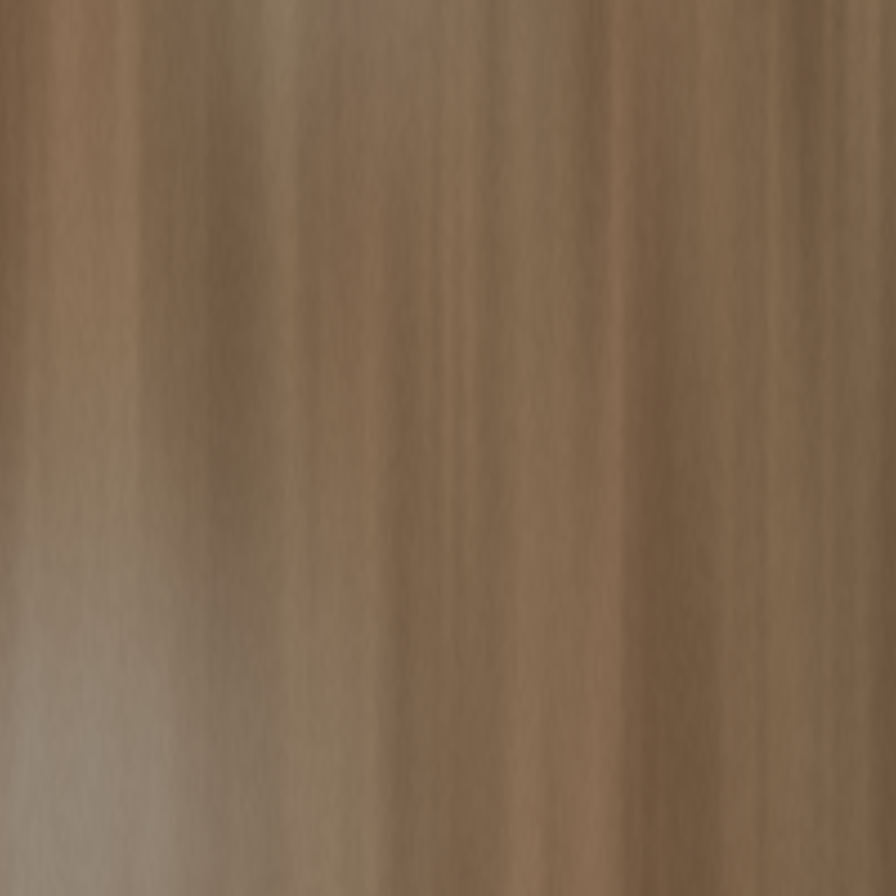
Write a WebGL 1 fragment shader that draws this texture.

```glsl
precision highp float;

uniform vec2 u_resolution;

#define BROAD_STREAKS 12.0
#define NARROW_STREAKS 29.0
#define FINE_STREAKS 80.0
#define STREAK_CONTRAST 1.6
#define TINT_AMOUNT 0.016
#define HAZE_AMOUNT 0.86
#define GRAIN_AMOUNT 0.017
#define DARK_BROWN vec3(0.420, 0.325, 0.238)
#define LIGHT_BROWN vec3(0.540, 0.438, 0.335)
#define HAZE_GREY vec3(0.578, 0.530, 0.470)

float hash(vec2 p) {
    return fract(sin(dot(p, vec2(127.1, 311.7))) * 43758.5453);
}

// Slow change along one column, each with its own phase
float column(float id, float y, float seed) {
    y += hash(vec2(id, seed + 0.5));
    float row = floor(y);
    float blend = smoothstep(0.0, 1.0, y - row);
    return mix(hash(vec2(id + seed, row)), hash(vec2(id + seed, row + 1.0)), blend);
}

// Soft vertical streaks: smooth blend between neighbouring columns
float streaks(vec2 uv, float count, float rows, float seed) {
    float x = uv.x * count;
    float id = floor(x);
    float blend = smoothstep(0.0, 1.0, x - id);
    float y = uv.y * rows;
    return mix(column(id, y, seed), column(id + 1.0, y, seed), blend);
}

float glow(vec2 uv, vec2 center, vec2 radius) {
    vec2 d = (uv - center) / radius;
    return exp(-dot(d, d));
}

void main() {
    vec2 uv = gl_FragCoord.xy / u_resolution;

    // Brightness from three widths of streak
    float broad = streaks(uv, BROAD_STREAKS, 0.8, 13.0);
    float narrow = streaks(uv, NARROW_STREAKS, 1.0, 57.0);
    float fine = streaks(uv, FINE_STREAKS, 1.5, 91.0);
    float tone = 0.40 * broad + 0.42 * narrow + 0.18 * fine;
    tone = 0.48 + (tone - 0.5) * STREAK_CONTRAST;
    tone += 0.16 * (0.5 - uv.x);
    vec3 color = mix(DARK_BROWN, LIGHT_BROWN, clamp(tone, 0.1, 1.0));

    // Drift between reddish and olive brown
    float tint = streaks(uv, 10.0, 1.0, 33.0) - 0.5;
    color += TINT_AMOUNT * tint * vec3(1.0, -0.5, -0.6);

    // Pale haze in the lower left corner and along the top
    float haze = glow(uv, vec2(0.05, 0.06), vec2(0.31, 0.40));
    haze += 0.4 * glow(uv, vec2(0.38, 1.03), vec2(0.15, 0.20));
    haze *= HAZE_AMOUNT * (0.82 + 0.34 * narrow);
    color = mix(color, HAZE_GREY, clamp(haze, 0.0, 0.9));

    // Faint fibre grain
    color += GRAIN_AMOUNT * (streaks(uv, 200.0, 60.0, 7.0) - 0.5);

    gl_FragColor = vec4(color, 1.0);
}
```
